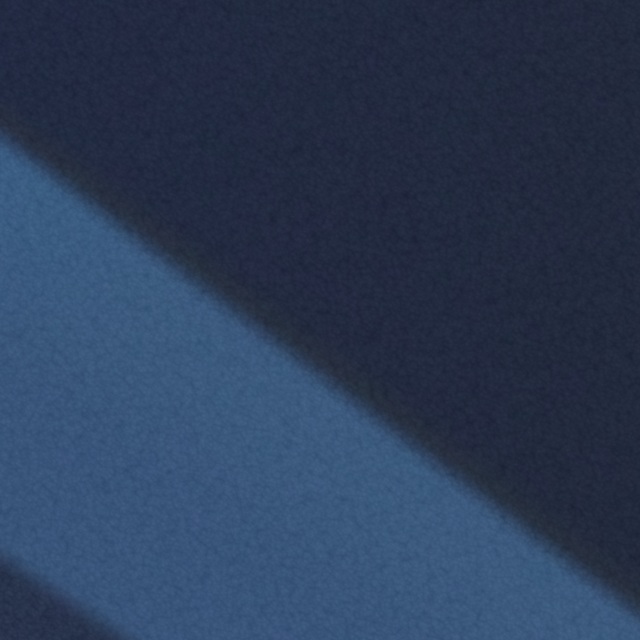
Give the GLSL for this texture, as a WebGL 2 fragment shader.

```glsl
#version 300 es
precision highp float;
// Soft diagonal blue band across a dark navy ground, with fine fabric-like grain.
uniform vec2 u_resolution;
out vec4 fragColor;

vec2 hash2(vec2 cell) {
  vec3 q = fract(vec3(cell.xyx) * vec3(0.1031, 0.103, 0.0973));
  q += dot(q, q.yzx + 33.33);
  return fract((q.xx + q.yz) * q.zy);
}

// Distance to the nearest scattered point.
float cellular(vec2 p) {
  vec2 cell = floor(p), f = fract(p);
  float nearest = 2.0;
  for (int y = -1; y <= 1; y++) {
    for (int x = -1; x <= 1; x++) {
      vec2 o = vec2(x, y);
      vec2 r = o + hash2(cell + o) - f;
      nearest = min(nearest, dot(r, r));
    }
  }
  return sqrt(nearest);
}

// Irregular mottling made of rotated, bent sines.
float mottle(vec2 p) {
  float sum = 0.0, amp = 0.5;
  for (int i = 0; i < 4; i++) {
    sum += amp * sin(p.x + 1.7 * sin(p.y * 0.8)) * cos(p.y + 1.3 * sin(p.x * 0.7));
    p = mat2(1.2, 1.4, -1.4, 1.2) * p + 2.3;
    amp *= 0.7;
  }
  return sum;
}

void main() {
  vec2 uv = gl_FragCoord.xy / u_resolution;

  // Grain: three cell sizes, slightly stretched along the band.
  vec2 weave = vec2(dot(uv, vec2(0.8, -0.6)), dot(uv, vec2(0.6, 0.8)) * 1.25) + 3.0;
  float grain = 0.8 * cellular(weave * 56.0) + cellular(weave * 100.0 + 19.0)
              + 0.9 * cellular(weave * 165.0 + 47.0) - 1.28;

  // Signed distances to the two edges of the band, positive above each.
  float upper = dot(uv, vec2(0.6, 0.8)) - 0.632 + 0.0015 * grain;
  float lower = dot(uv, vec2(0.551, 0.835)) - 0.112 + 0.0015 * grain;

  // Navy ground: a little bluer at the left, with a lighter grey rim by the band.
  vec3 navy = mix(vec3(0.129, 0.162, 0.256), vec3(0.130, 0.160, 0.236), uv.x);
  navy = mix(navy, vec3(0.158, 0.192, 0.240), 0.65 * exp(-pow((upper - 0.020) / 0.023, 2.0)));

  // Blue band: a little brighter near its upper edge and at the left.
  vec3 blue = mix(vec3(0.218, 0.328, 0.472), vec3(0.229, 0.349, 0.490), smoothstep(-0.34, -0.04, upper));
  blue += vec3(-0.004, 0.010, 0.018) * smoothstep(0.4, 0.0, uv.x) * smoothstep(0.4, 0.75, uv.y);

  vec3 corner = vec3(0.153, 0.195, 0.292);
  vec3 color = mix(corner, blue, smoothstep(-0.026, 0.022, lower));
  color = mix(color, navy, smoothstep(-0.027, 0.023, upper));

  // Faint colour blotches, then grain, stronger on the lit band.
  float band = smoothstep(0.02, -0.02, upper);
  color += vec3(0.006, -0.003, 0.004) * mottle(uv * 31.0);
  color += vec3(0.006, 0.007, 0.007) * mottle(uv.yx * 67.0 + 5.0);
  color -= mix(0.026, 0.034, band) * grain * vec3(0.9, 1.0, 1.0);

  fragColor = vec4(color, 1.0);
}
```
